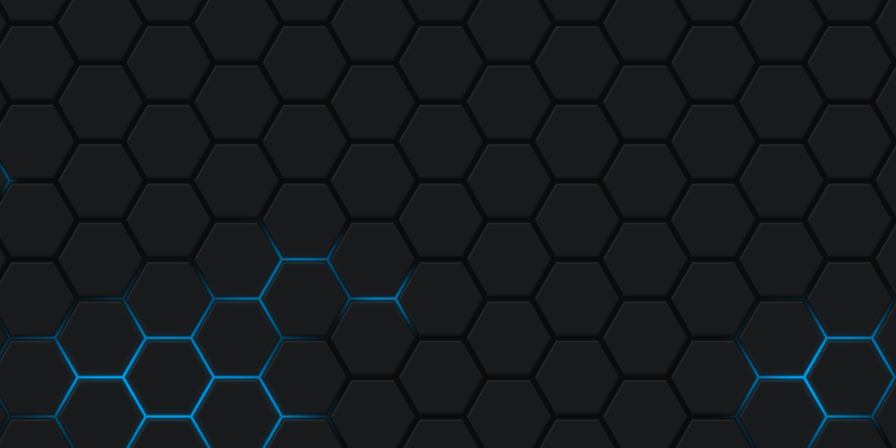
Write a Shadertoy shader that draws this background.

```glsl
// Dark bevelled hexagon tiles with blue light leaking through some of the gaps.

// Lengths are in canvas heights.
const float TILE_HEIGHT = 0.1755;
const vec2  TILE_ORIGIN = vec2(0.680, 0.3335);
const float GAP_HALF    = 0.0062;
const float RIM_WIDTH   = 0.0042;
const float CORE_WIDTH  = 0.0036;
const float HALO_WIDTH  = 0.0100;
const vec2  LIGHT_DIR   = vec2(-0.50, 0.866);

const vec3 FACE_COLOR = vec3(0.097, 0.101, 0.106);
const vec3 GAP_COLOR  = vec3(0.042, 0.043, 0.045);
const vec3 RIM_COLOR  = vec3(0.060, 0.061, 0.062);
const vec3 CORE_COLOR = vec3(0.020, 0.650, 0.960);
const vec3 HALO_COLOR = vec3(0.000, 0.110, 0.170);

// Pools of light behind the tiles: centre x, centre y, radius, strength.
const int POOL_COUNT = 10;
const vec4 POOLS[POOL_COUNT] = vec4[](
    vec4(0.370, 0.125, 0.320, 1.00),
    vec4(0.165, 0.160, 0.180, 0.45),
    vec4(0.600, 0.070, 0.180, 0.65),
    vec4(0.600, 0.350, 0.190, 0.60),
    vec4(0.705, 0.415, 0.120, 0.35),
    vec4(0.850, 0.330, 0.125, 0.70),
    vec4(1.800, 0.145, 0.225, 1.00),
    vec4(1.960, 0.200, 0.180, 0.55),
    vec4(0.020, 0.160, 0.190, 0.25),
    vec4(0.000, 0.605, 0.050, 0.45));

const vec2 SLANT = vec2(0.8660254, 0.5);

// Offset from the centre of the nearest flat-topped hexagon.
vec2 tileOffset(vec2 p) {
    vec2 period = TILE_HEIGHT * vec2(1.7320508, 1.0);
    vec2 a = mod(p + 0.5 * period, period) - 0.5 * period;
    vec2 b = mod(p, period) - 0.5 * period;
    return dot(a, a) < dot(b, b) ? a : b;
}

// Outward normal of the hexagon side closest to the offset.
vec2 sideNormal(vec2 q) {
    vec2 m = abs(q);
    vec2 n = m.y > dot(m, SLANT) ? vec2(0.0, 1.0) : SLANT;
    return n * vec2(q.x < 0.0 ? -1.0 : 1.0, q.y < 0.0 ? -1.0 : 1.0);
}

float lightPools(vec2 p) {
    float sum = 0.0;
    for (int i = 0; i < POOL_COUNT; i++) {
        vec2 d = (p - POOLS[i].xy) / POOLS[i].z;
        float fall = max(1.0 - dot(d, d), 0.0);
        sum += POOLS[i].w * fall * fall;
    }
    return min(sum, 1.0);
}

void mainImage(out vec4 fragColor, in vec2 fragCoord) {
    float pixel = 1.0 / iResolution.y;
    vec2 p = fragCoord * pixel;

    // Distance from the centre line of the gap
    vec2 q = tileOffset(p - TILE_ORIGIN);
    vec2 normal = sideNormal(q);
    float edge = 0.5 * TILE_HEIGHT - dot(q, normal);

    // Tile face with a lit and a shaded rim
    float soft = 0.7 * pixel + 0.0008;
    float face = smoothstep(GAP_HALF - soft, GAP_HALF + soft, edge);
    float rim = 1.0 - smoothstep(0.0, RIM_WIDTH, abs(edge - GAP_HALF - 0.4 * RIM_WIDTH));
    float facing = dot(normal, LIGHT_DIR);
    float shade = facing > 0.0 ? facing : 0.35 * facing;
    vec3 color = mix(GAP_COLOR, FACE_COLOR + RIM_COLOR * rim * shade, face);

    // Light in the gap and its faint spill on the tiles
    float glow = lightPools(p);
    float core = exp(-pow(edge / CORE_WIDTH, 2.0));
    float halo = exp(-pow(edge / HALO_WIDTH, 2.0));
    color += HALO_COLOR * halo * glow;
    color = mix(color, CORE_COLOR, core * glow);

    fragColor = vec4(color, 1.0);
}
```
